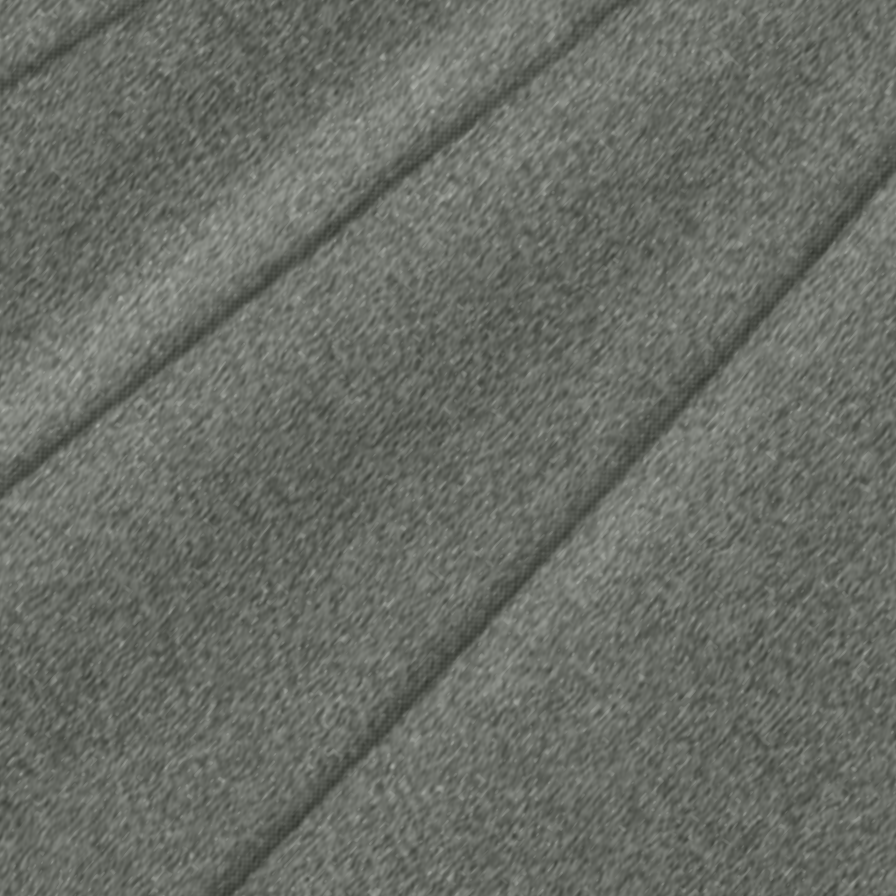
Give the GLSL for this texture, as a Shadertoy shader.

```glsl
// Grey-green woven cloth with three diagonal folds, seen close up.
// Curved lines give signed fold distances for the shading; stretched
// value noise, a broken twill and warped ribs give the slanted threads.

// Each fold line: height at x = 0, slope, curvature
const vec3 FOLD_LOW  = vec3(-0.260, 0.992, 0.08);
const vec3 FOLD_MID  = vec3(0.447, 0.785, 0.0);
const vec3 FOLD_HIGH = vec3(0.896, 0.62, 0.0);

const float BASE_TONE = 0.410;
const vec3 CLOTH_TINT = vec3(0.0, 0.012, -0.014);
const float SHADE_DEPTH = 1.28;
const float THREAD_ANGLE = 0.86;
const vec2 THREAD_FREQ = vec2(115.0, 235.0);   // along, across
const float THREAD_DEPTH = 0.145;
const float FINE_DEPTH = 0.10;
const float GLINT_DEPTH = 0.09;
const float TWILL_FREQ = 118.0;
const float TWILL_DEPTH = 0.026;
const float RIB_FREQ = 54.0;
const float RIB_DEPTH = 0.017;
const float KNIT_FREQ = 135.0;
const float KNIT_DEPTH = 0.024;
const float TAU = 6.2831853;

float hash(vec2 cell) {
    vec3 q = fract(vec3(cell.xyx) * 0.1031);
    q += dot(q, q.yzx + 33.33);
    return fract((q.x + q.y) * q.z);
}

float noise(vec2 p) {
    vec2 i = floor(p), f = fract(p);
    f = f * f * (3.0 - 2.0 * f);
    return mix(mix(hash(i), hash(i + vec2(1, 0)), f.x),
               mix(hash(i + vec2(0, 1)), hash(i + vec2(1, 1)), f.x), f.y);
}

vec2 rotate(vec2 p, float a) {
    float c = cos(a), s = sin(a);
    return vec2(c * p.x + s * p.y, c * p.y - s * p.x);
}

float bump(float x, float centre, float width) {
    float t = (x - centre) / width;
    return exp(-t * t);
}

// Signed distance to a fold line, positive on its upper left
float foldDistance(vec2 p, vec3 fold) {
    float height = fold.x + p.x * (fold.y + fold.z * p.x);
    float slope = fold.y + 2.0 * fold.z * p.x;
    return (p.y - height) / sqrt(1.0 + slope * slope);
}

// Dark crease: firm lower edge, wide rolled shadow above it
float crease(float d, float roll) {
    float edge = smoothstep(-0.007, 0.003, d);
    float shadow = 1.0 - smoothstep(0.05 * roll, roll, d);
    return edge * (0.66 * shadow + 0.34 * bump(d, 0.003, 0.007));
}

// Broad light and shade across the panels
float panelShade(vec2 p, float low, float mid, float high) {
    float shade = 0.0;
    // Upper panel
    shade += 0.075 * bump(mid, 0.066, 0.042) * (1.0 - 0.45 * smoothstep(0.35, 0.7, p.x));
    shade -= 0.028 * bump(mid, 0.20, 0.07);
    shade += 0.025 * bump(high, 0.045, 0.025);
    // Middle panel
    shade += 0.034 * bump(mid, -0.045, 0.05);
    shade -= 0.030 * bump(mid, -0.21, 0.09) * smoothstep(0.0, 0.05, low);
    shade += 0.042 * bump(low, 0.09, 0.05) * smoothstep(0.55, 0.95, p.x);
    // Lower panel
    shade += 0.050 * bump(low, -0.035, 0.038) * smoothstep(0.25, 0.7, p.x);
    shade -= 0.014 * smoothstep(-0.08, -0.22, low);
    return SHADE_DEPTH * shade;
}

// Slanted strokes, broken twill lines, fine grain and sparse bright glints
float weave(vec2 p) {
    vec2 bend = 0.012 * vec2(noise(p * 9.0), noise(p * 9.0 + 40.0));
    vec2 thread = rotate(p + bend, THREAD_ANGLE);
    float strokes = noise(thread * THREAD_FREQ + 300.0) - 0.5;
    float grain = noise(rotate(p, 1.25) * vec2(160.0, 300.0) + 500.0) - 0.5;
    float glint = smoothstep(0.72, 1.0, noise(thread * vec2(130.0, 220.0) + 800.0));
    float breaks = noise(thread * vec2(60.0, 45.0) + 200.0);
    float twill = sin(TAU * (thread.y * TWILL_FREQ + 0.8 * breaks)) * (0.4 + breaks);
    return THREAD_DEPTH * strokes + FINE_DEPTH * grain
         + GLINT_DEPTH * glint + TWILL_DEPTH * twill;
}

// Soft ribs that come and go over the cloth
float ribs(vec2 p) {
    float warp = 1.7 * noise(p * 6.0 + 11.0);
    float phase = dot(p, vec2(0.93, 0.36)) * RIB_FREQ + warp;
    float patches = smoothstep(0.35, 0.75, noise(p * 5.0 + 73.0));
    return RIB_DEPTH * patches * sin(TAU * phase);
}

void mainImage(out vec4 fragColor, in vec2 fragCoord) {
    vec2 p = fragCoord / iResolution.xy;
    float wobble = 0.003 * (noise(p * 8.0 + 20.0) - 0.5);
    float low = foldDistance(p, FOLD_LOW) + wobble;
    float mid = foldDistance(p, FOLD_MID) + wobble;
    float high = foldDistance(p, FOLD_HIGH) + wobble;

    // Rolls swell and pinch; the middle one fades to its upper right
    float swell = 1.0 + 0.16 * sin(TAU * (p.x * 4.0 - 0.65));
    float midStrength = 1.0 - 0.4 * smoothstep(0.45, 0.75, p.x);
    float lowCrease = crease(low, mix(0.050, 0.038, p.x) * swell);
    float midCrease = crease(mid, 0.036 * swell) * midStrength;
    float highCrease = crease(high, 0.030);
    float creases = lowCrease + midCrease + highCrease;

    float tone = BASE_TONE + panelShade(p, low, mid, high);
    vec2 along = rotate(p, 0.74);
    tone += 0.022 * (noise(along * vec2(5.0, 9.0) + 31.0) - 0.5);
    tone += 0.012 * (noise(p * 28.0 + 90.0) - 0.5);
    tone -= 0.155 * lowCrease + 0.165 * midCrease + 0.135 * highCrease;

    // Threads flatten inside creases, where a regular knit shows
    tone += (weave(p) + ribs(p)) * (1.0 - 0.55 * min(creases, 1.0));
    vec2 stitch = along * KNIT_FREQ * TAU;
    tone += KNIT_DEPTH * min(creases * 1.5, 1.0) * sin(stitch.x) * cos(stitch.y);

    fragColor = vec4(clamp(vec3(tone) + CLOTH_TINT, 0.0, 1.0), 1.0);
}
```
